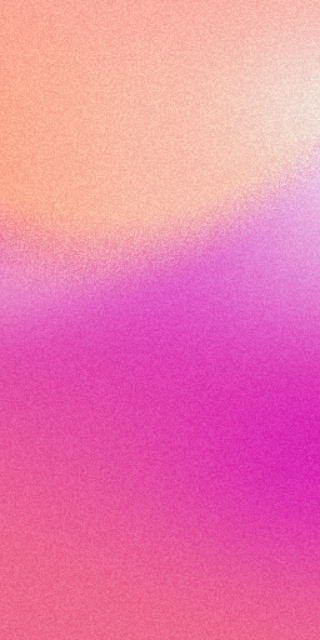
Write a WebGL 1 fragment shader that draws this background.

```glsl
precision highp float;
// Grainy gradient: a peach sky curving over a magenta field that warms to rose.

uniform vec2 u_resolution;

float hash(vec2 p) {
  vec3 q = fract(p.xyx * vec3(0.1031, 0.1030, 0.0973));
  q += dot(q, q.yzx + 33.33);
  return fract((q.x + q.y) * q.z);
}

float valueNoise(vec2 p) {
  vec2 cell = floor(p);
  vec2 f = smoothstep(0.0, 1.0, p - cell);
  float low = mix(hash(cell), hash(cell + vec2(1.0, 0.0)), f.x);
  float high = mix(hash(cell + vec2(0.0, 1.0)), hash(cell + 1.0), f.x);
  return mix(low, high, f.y);
}

// Peach, orange at the left and pale at the right; depth runs down from the top.
vec3 peachSky(float x, float depth) {
  vec3 color = mix(vec3(0.98, 0.66, 0.55), vec3(0.97, 0.74, 0.67), smoothstep(-0.1, 0.6, x));
  float pale = smoothstep(0.5, 1.08, x) * (1.0 - 0.5 * smoothstep(0.17, 0.32, depth));
  color = mix(color, vec3(0.94, 0.87, 0.84), pale);
  return mix(color, vec3(0.98, 0.64, 0.61), 0.6 * (1.0 - smoothstep(-0.02, 0.17, depth)));
}

// Magenta, rose at the foot, with soft glows near both sides.
vec3 magentaField(float x, float depth) {
  vec3 color = mix(vec3(0.87, 0.30, 0.77), vec3(0.87, 0.23, 0.71), smoothstep(0.4, 0.62, depth));
  float warmth = smoothstep(0.44, 1.06, depth + 0.11 - 0.17 * x);
  color = mix(color, vec3(0.93, 0.41, 0.55), warmth);

  vec2 deep = (vec2(x, depth) - vec2(1.05, 0.71)) / vec2(0.5, 0.16);
  color = mix(color, vec3(0.85, 0.13, 0.72), 0.8 * exp(-dot(deep, deep)));

  float rightGlow = smoothstep(0.35, 1.1, x) * (1.0 - smoothstep(0.2, 0.67, depth));
  color = mix(color, vec3(0.93, 0.80, 0.90), rightGlow);

  vec2 left = vec2(x, depth - 0.44 + 0.05 * x) / vec2(0.45, 0.075);
  return mix(color, vec3(0.93, 0.58, 0.78), 0.8 * exp(-dot(left, left)));
}

void main() {
  vec2 uv = gl_FragCoord.xy / u_resolution;
  float depth = 1.0 - uv.y;

  // Curved, blurred border between the two areas
  float border = 0.375 + 0.2 * uv.x - 0.34 * uv.x * uv.x;
  float blur = mix(0.085, 0.055, uv.x);
  float field = smoothstep(border - blur, border + blur, depth);
  vec3 color = mix(peachSky(uv.x, depth), magentaField(uv.x, depth), field);

  // Film grain, strongest along the border
  vec2 grainPos = gl_FragCoord.xy / u_resolution.x * 256.0 - 0.5;
  float grain = 0.75 * valueNoise(grainPos) + 0.25 * valueNoise(grainPos * 0.5 + 71.3) - 0.5;
  float strength = 0.13 + 0.28 * field * (1.0 - field);
  color += grain * strength * vec3(0.4, 1.0, 0.7);

  gl_FragColor = vec4(clamp(color, 0.0, 1.0), 1.0);
}
```
